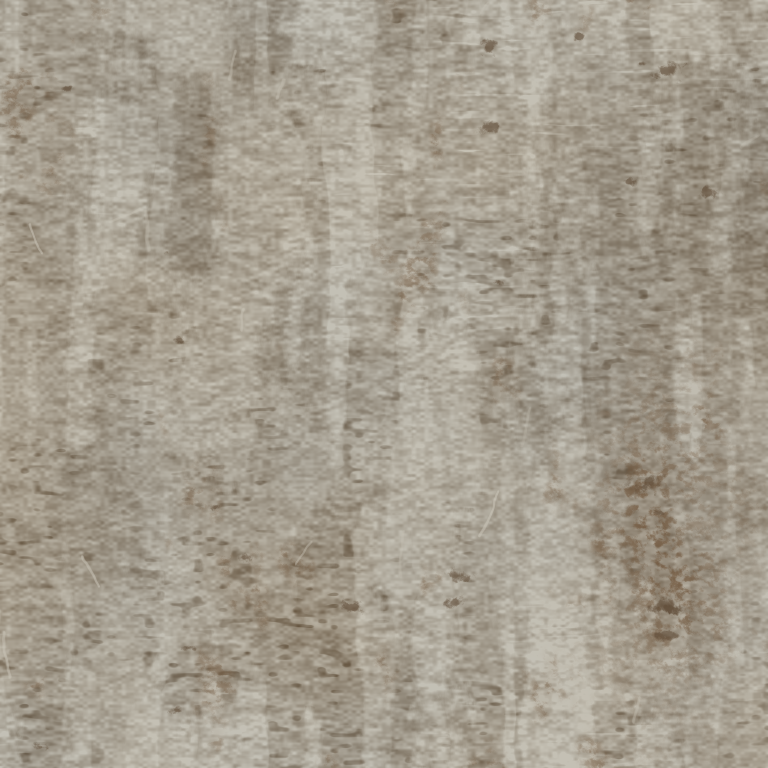
A WebGL 1 fragment shader for this texture:

```glsl
precision highp float;

uniform vec2 u_resolution;

float hash(vec2 p) {
  return fract(sin(dot(p, vec2(127.1, 311.7))) * 43758.5453);
}

float noise(vec2 p) {
  vec2 i = floor(p), f = fract(p);
  f = f * f * (3.0 - 2.0 * f);
  return mix(mix(hash(i), hash(i + vec2(1.0, 0.0)), f.x),
             mix(hash(i + vec2(0.0, 1.0)), hash(i + vec2(1.0, 1.0)), f.x), f.y);
}

float fbm(vec2 p) {
  float sum = 0.0, amp = 0.5;
  for (int i = 0; i < 5; i++) {
    sum += amp * noise(p);
    p = mat2(0.8, 0.6, -0.6, 0.8) * p * 2.03 + 7.3;
    amp *= 0.5;
  }
  return sum / 0.97;
}

float segmentDistance(vec2 p, vec2 a, vec2 b) {
  vec2 ab = b - a;
  return length(p - a - ab * clamp(dot(p - a, ab) / dot(ab, ab), 0.0, 1.0));
}

// Pale paint runs: tall, narrow and ragged along their sides
float paintRuns(vec2 uv, float columns, float seed) {
  float sway = 0.025 * (noise(uv * vec2(5.0, 6.0) + seed) - 0.5);
  float ragged = 0.45 * (fbm(uv * vec2(60.0, 30.0) + seed) - 0.5);
  float column = (uv.x + sway) * columns;
  float run = noise(vec2(column, uv.y * 4.0 + 9.0 * hash(vec2(floor(column), seed)) * 0.0) + seed);
  return smoothstep(0.62, 0.8, run + ragged);
}

void main() {
  vec2 uv = gl_FragCoord.xy / u_resolution.y;
  vec2 warp = vec2(fbm(uv * 9.0), fbm(uv * 9.0 + 31.0)) - 0.5;

  // Broad clouds and worn plaster patches
  float cloud = fbm(uv * vec2(4.5, 3.5) + 2.7);
  float patches = smoothstep(0.5, 0.6, fbm(uv * vec2(7.0, 5.0) + 1.5 * warp + 19.0));
  float tone = 0.61 + 0.75 * (cloud - 0.5) + 0.18 * patches;
  tone += 0.12 * exp(-8.0 * dot(uv - vec2(0.48, 0.25), uv - vec2(0.48, 0.25)));
  tone -= 0.17 * smoothstep(0.55, 1.0, uv.x) * smoothstep(0.3, 1.0, uv.y);

  // Horizontal fibre, from coarse to fine
  vec2 fibre = uv + vec2(0.0, 0.012 * warp.x);
  float worn = 1.0 - 0.45 * patches;
  tone += 0.27 * worn * (noise(fibre * vec2(26.0, 115.0)) - 0.5);
  tone += 0.42 * worn * (noise(fibre * vec2(75.0, 200.0) + 5.0) - 0.5);
  tone += 0.42 * (noise(uv * vec2(180.0, 260.0) + 11.0) - 0.5);

  // Paint runs in two widths
  float runs = max(paintRuns(uv, 20.0, 3.0), 0.85 * paintRuns(uv, 44.0, 47.0));
  tone += 0.3 * runs * (1.0 - 0.4 * patches);

  // Dark flecks gathered in groups
  float groups = smoothstep(0.42, 0.62, fbm(uv * vec2(7.0, 6.0) + 61.0));
  float flecks = smoothstep(0.66, 0.9, noise(fibre * vec2(62.0, 140.0) + 83.0));
  tone -= 0.5 * flecks * groups * (1.0 - 0.7 * runs);

  // Fine pale cracks along the fibre
  float cracks = smoothstep(0.78, 0.95, noise(fibre * vec2(18.0, 180.0) + 37.0));
  tone += 0.24 * cracks * smoothstep(0.42, 0.62, cloud);

  vec3 color = mix(vec3(0.47, 0.42, 0.35), vec3(0.73, 0.71, 0.66), clamp(tone, -0.3, 1.15));
  color += vec3(0.012, 0.0, -0.014) * (fbm(uv * 5.0 + 91.0) - 0.5) * 2.0;

  // Granular rust on the lower right and in scattered spots
  vec2 rustOffset = (uv - vec2(0.86, 0.29) + 0.12 * warp) / vec2(0.08, 0.2);
  float rustArea = exp(-dot(rustOffset, rustOffset));
  rustArea += 0.6 * smoothstep(0.62, 0.76, fbm(uv * vec2(14.0, 8.0) + 73.0));
  float rustGrain = smoothstep(0.42, 0.75, fbm(uv * vec2(105.0, 130.0) + 13.0));
  color = mix(color, vec3(0.45, 0.35, 0.25), min(rustArea, 1.0) * (0.15 + 0.7 * rustGrain));

  // Small brown blots and thin pale scratches
  float raggedEdge = fbm(uv * 110.0) - 0.5;
  for (int i = 0; i < 24; i++) {
    float id = float(i);
    vec2 center = vec2(hash(vec2(id, 1.0)), hash(vec2(id, 2.0)));
    float size = mix(0.004, 0.015, pow(hash(vec2(id, 3.0)), 3.0));
    float blot = length((uv - center) * vec2(0.6, 1.2)) / size + 3.0 * raggedEdge;
    color = mix(color, vec3(0.36, 0.28, 0.2), 0.6 * (1.0 - smoothstep(0.2, 1.2, blot)));

    vec2 start = vec2(hash(vec2(id, 4.0)), hash(vec2(id, 5.0)));
    float angle = 0.5 + 1.6 * hash(vec2(id, 6.0));
    vec2 reach = mix(0.015, 0.06, hash(vec2(id, 7.0))) * vec2(cos(angle), sin(angle));
    float scratch = segmentDistance(uv + 0.04 * warp, start, start + reach);
    float strength = 0.6 * hash(vec2(id, 8.0));
    color = mix(color, vec3(0.79, 0.77, 0.72), strength * (1.0 - smoothstep(0.0006, 0.0028, scratch)));
  }

  gl_FragColor = vec4(color, 1.0);
}
```
